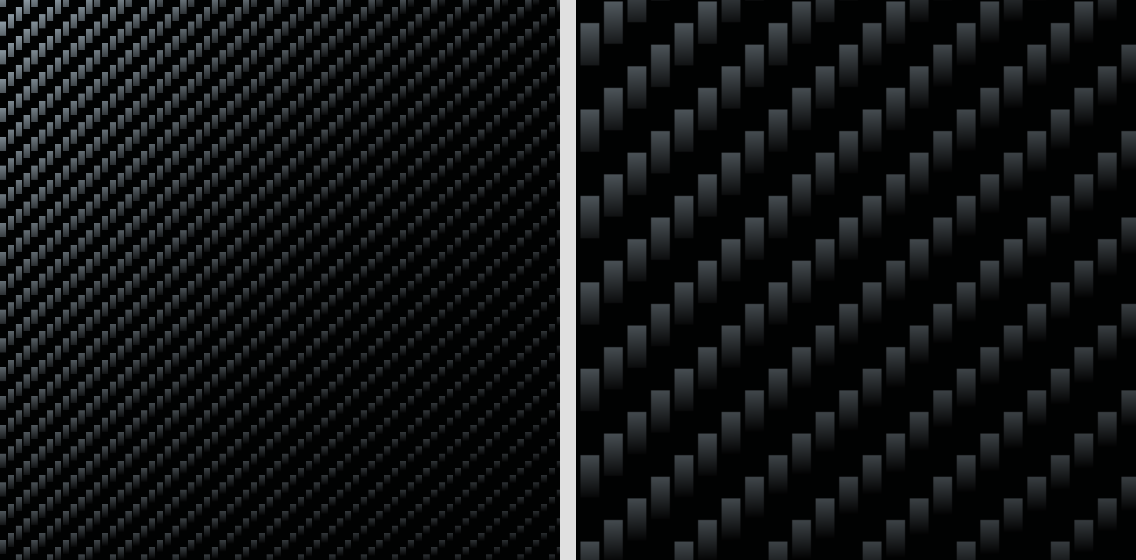
Left: the whole. Right: its middle third, enlarged.
Give the GLSL for this texture, as a three.js fragment shader.

```glsl
varying vec2 vUv;

// Weave layout
const float COLUMNS = 71.43;      // columns across the canvas
const float ROWS = 19.44;         // tiles down each column
const float ROW_PHASE = 0.253;    // vertical start of the first column
const float COLUMN_STEP = 0.25;   // rise of each column over the last
const vec2 TILE_SIZE = vec2(0.8, 0.49);
const float EDGE = 0.0011;        // edge softness in canvas units

// Light and colour
const vec3 GAP_COLOR = vec3(0.005, 0.006, 0.007);
const vec3 FIBER_TINT = vec3(0.91, 1.0, 1.06);
const float DIM_TONE = 0.14;
const float GLOW_TONE = 0.5;
const float GLOW_FALLOFF = 1.5;
const float GLOW_DOWN = 0.7;      // falloff downward relative to across
const float SHADE = 0.21;         // darkening from tile top to bottom
const float SHADE_FAR = 0.07;     // extra darkening away from the glow
const float TONE_JITTER = 0.02;

float hash(vec2 p) {
  return fract(sin(dot(p, vec2(127.1, 311.7))) * 4375.85);
}

// Soft coverage of the span from 0 to size
float span(float x, float size, float soft) {
  return smoothstep(-soft, soft, x) * (1.0 - smoothstep(-soft, soft, x - size));
}

void main() {
  vec2 pos = vec2(vUv.x, 1.0 - vUv.y);

  // Stepped columns of the twill
  float margin = 0.5 * (1.0 - TILE_SIZE.x);
  float across = pos.x * COLUMNS + margin;
  float column = floor(across);
  float down = pos.y * ROWS + ROW_PHASE + column * COLUMN_STEP;
  float row = floor(down + 0.25);
  vec2 local = vec2(across - column - margin, down - row);

  // Rectangular fiber tile
  float tile = span(local.x, TILE_SIZE.x, 0.5 * EDGE * COLUMNS)
             * span(local.y, TILE_SIZE.y, 0.5 * EDGE * ROWS);

  // Glow from the top left corner, with a fade inside each tile
  float reach = pos.x + GLOW_DOWN * pos.y;
  float topTone = DIM_TONE + GLOW_TONE * exp(-GLOW_FALLOFF * reach);
  float fade = clamp(local.y / TILE_SIZE.y, 0.0, 1.0);
  float tone = topTone - (SHADE + SHADE_FAR * reach) * fade;
  tone += TONE_JITTER * (hash(vec2(column, row)) - 0.5);

  vec3 fiber = max(FIBER_TINT * tone, GAP_COLOR);
  gl_FragColor = vec4(mix(GAP_COLOR, fiber, tile), 1.0);
}
```
